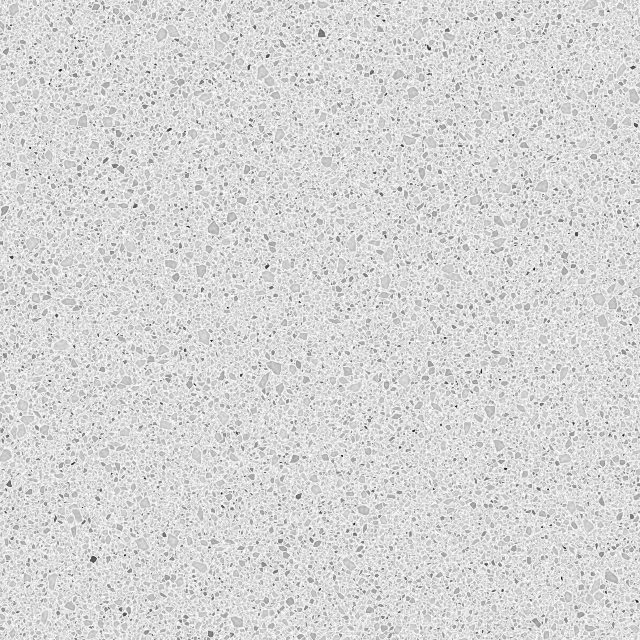
A Shadertoy shader for this texture:

```glsl
// Pale quartz composite: grey angular chips with white rims in a ground of fine shards.

const float TAU = 6.2831853;
const float RIM_WHITE = 0.955;
const float CHIP_GREY = 0.85;

// One size class: cells across the canvas, share of cells filled, rim width,
// spread of tone, darkening at the edge, share of nearly black pieces.
struct ChipClass { float cells; float share; float rim; float depth; float edge; float dark; };

// Three random values in 0..1 for an integer cell and a seed.
vec3 hash3(vec2 cell, int seed) {
    uvec3 v = uvec3(ivec3(ivec2(cell), seed));
    v = v * 1664525u + 1013904223u;
    v.x += v.y * v.z; v.y += v.z * v.x; v.z += v.x * v.y;
    v ^= v >> 16u;
    v.x += v.y * v.z; v.y += v.z * v.x; v.z += v.x * v.y;
    return vec3(v >> 8u) / 16777216.0;
}

float cornerSlope(vec2 cell, vec2 offset, int seed) {
    float angle = TAU * hash3(cell, seed).x;
    return dot(vec2(cos(angle), sin(angle)), offset);
}

// Gradient noise, roughly -0.7..0.7.
float gradientNoise(vec2 p, int seed) {
    vec2 i = floor(p), f = p - i;
    vec2 u = f * f * f * (f * (f * 6.0 - 15.0) + 10.0);
    vec2 e = vec2(1.0, 0.0);
    float low = mix(cornerSlope(i, f, seed), cornerSlope(i + e, f - e, seed), u.x);
    float high = mix(cornerSlope(i + e.yx, f - e.yx, seed),
                     cornerSlope(i + 1.0, f - 1.0, seed), u.x);
    return mix(low, high, u.y);
}

// Distance to a stretched, irregular polygon with barely rounded corners.
float chipDistance(vec2 p, vec2 cell, int seed) {
    vec3 shape = hash3(cell, seed + 1);
    float angle = TAU * shape.x;
    float radius = mix(0.24, 0.46, shape.y);
    float stretch = sqrt(mix(1.0, 2.3, shape.z * shape.z));
    vec2 axis = vec2(cos(angle), sin(angle));
    vec2 q = vec2(dot(p, axis) / stretch, dot(p, vec2(-axis.y, axis.x)) * stretch);
    float d = -1.0;
    for (int k = 0; k < 5; k++) {
        vec3 side = hash3(cell, seed + 2 + k);
        float a = TAU * (float(k) + 0.8 * (side.x - 0.5)) / 5.0;
        d = max(d, dot(q, vec2(cos(a), sin(a))) - radius * mix(0.5, 1.05, side.y));
    }
    return mix(d, length(q) - radius, 0.15) / stretch;
}

// Lays one size class of chips over the given shade.
float addChips(float shade, vec2 uv, ChipClass c, int seed, float pixel) {
    vec2 p = uv * c.cells;
    vec2 home = floor(p);
    float nearest = 2.0, second = 2.0;
    vec2 owner = home;
    for (int y = -1; y <= 1; y++)
    for (int x = -1; x <= 1; x++) {
        vec2 cell = home + vec2(x, y);
        vec3 place = hash3(cell, seed);
        if (place.z > c.share) continue;
        float d = chipDistance(p - cell - place.xy, cell, seed);
        if (d < nearest) {
            second = nearest;
            nearest = d;
            owner = cell;
        } else {
            second = min(second, d);
        }
    }
    // Touching chips keep a white seam between them.
    float d = max(nearest / c.cells, 0.5 * (nearest - second) / c.cells + 0.4 * c.rim);

    vec3 tint = hash3(owner, seed + 9);
    float tone = CHIP_GREY - c.depth * tint.x * tint.x * tint.x;
    tone -= 0.32 * step(1.0 - c.dark, tint.y);
    tone -= c.edge * mix(0.6, 1.3, tint.z) * exp(min(d, 0.0) / 0.0025);

    float rimCover = 1.0 - smoothstep(0.3 * c.rim, c.rim + 0.5 * pixel, d);
    float chipCover = 1.0 - smoothstep(-0.5 * pixel, 0.5 * pixel, d);
    shade = mix(shade, RIM_WHITE, 0.8 * rimCover);
    return mix(shade, tone, chipCover);
}

// Light threads in a soft grey ground.
float matrixShade(vec2 uv) {
    float thread = abs(gradientNoise(uv * 150.0, 101));
    float vein = 1.0 - smoothstep(0.0, 0.2, thread);
    return mix(0.81, 0.94, vein) + 0.16 * gradientNoise(uv * 230.0, 102);
}

void mainImage(out vec4 fragColor, in vec2 fragCoord) {
    vec2 uv = fragCoord / iResolution.y;
    float pixel = 1.0 / iResolution.y;

    float shade = matrixShade(uv);

    // Slightly ragged outlines.
    vec2 ragged = uv + 0.0018 * vec2(gradientNoise(uv * 130.0, 104),
                                     gradientNoise(uv * 130.0, 105));

    // Pale shards, specks, then chips from small to large.
    shade = addChips(shade, ragged, ChipClass(140.0, 0.70, 0.0010, 0.07, 0.07, 0.00), 11, pixel);
    shade = addChips(shade, ragged, ChipClass(190.0, 0.34, 0.0009, 0.34, 0.15, 0.05), 31, pixel);
    shade = addChips(shade, ragged, ChipClass(115.0, 0.42, 0.0015, 0.26, 0.14, 0.02), 51, pixel);
    shade = addChips(shade, ragged, ChipClass( 72.0, 0.23, 0.0019, 0.15, 0.14, 0.01), 71, pixel);
    shade = addChips(shade, ragged, ChipClass( 42.0, 0.11, 0.0022, 0.08, 0.13, 0.00), 91, pixel);

    // Fine grain over everything.
    shade += 0.10 * gradientNoise(uv * 245.0, 103);

    fragColor = vec4(vec3(clamp(shade, 0.0, 1.0)), 1.0);
}
```
